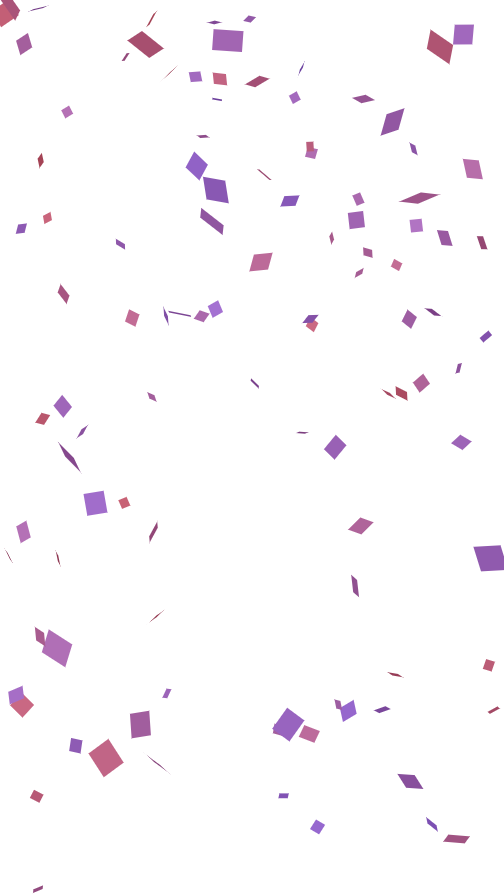
Write a Shadertoy shader that draws this pattern.

```glsl
// Confetti on white: square paper chips tumbling in space, seen as parallelograms.
// Each chip is a square foreshortened along a random axis; its colour runs from
// violet through orchid to red, and chips seen edge-on are darker.

const int   CHIPS       = 106;
const float SIDE_MIN    = 0.0105;  // chip sides, in canvas heights
const float SIDE_MAX    = 0.0335;
const float TILT_MIN    = 0.05;    // thinnest foreshortening
const float RISE        = 0.72;    // below 1 crowds chips toward the top
const float SHADOW      = 0.68;    // brightness of chips seen edge-on
const float TINT        = 0.24;    // whitening of chips facing the viewer
const uint  SEED        = 17u;
const vec3  PAPER       = vec3(1.0);
const vec3  VIOLET      = vec3(0.51, 0.27, 0.81);
const vec3  ORCHID      = vec3(0.66, 0.30, 0.64);
const vec3  RED         = vec3(0.76, 0.22, 0.31);
const float TAU         = 6.2832;

// Three independent random values in 0..1 per chip and channel
vec3 hash3(uint chip, uint channel) {
    uvec3 v = uvec3(chip, channel, SEED) * 1664525u + 1013904223u;
    v.x += v.y * v.z; v.y += v.z * v.x; v.z += v.x * v.y;
    v ^= v >> 16u;
    v.x += v.y * v.z; v.y += v.z * v.x; v.z += v.x * v.y;
    return vec3(v >> 8u) / exp2(24.0);
}

mat2 rotation(float angle) {
    float c = cos(angle), s = sin(angle);
    return mat2(c, s, -s, c);
}

// Distance to a square of given half side, spun and then flattened along an axis
float tiltedSquare(vec2 p, float halfSide, float spin, float axis, float tilt) {
    mat2 toChip = rotation(spin) * mat2(1.0 / tilt, 0.0, 0.0, 1.0) * rotation(axis);
    mat2 rows = transpose(toChip);
    vec2 edge = (abs(toChip * p) - halfSide) / vec2(length(rows[0]), length(rows[1]));
    return max(edge.x, edge.y);
}

vec3 chipColor(float hue, float light) {
    vec3 base = hue < 0.5 ? mix(VIOLET, ORCHID, hue * 2.0)
                          : mix(ORCHID, RED, hue * 2.0 - 1.0);
    return mix(base * SHADOW, mix(base, PAPER, TINT), light);
}

void mainImage(out vec4 fragColor, in vec2 fragCoord) {
    float pixel = 1.0 / iResolution.y;
    vec2 uv = fragCoord * pixel;
    float aspect = iResolution.x * pixel;
    vec3 color = PAPER;

    // Lay the chips over one another
    for (int i = 0; i < CHIPS; i++) {
        vec3 place = hash3(uint(i), 1u);
        vec3 pose  = hash3(uint(i), 2u);
        vec3 look  = hash3(uint(i), 3u);

        vec2 center = vec2(place.x * aspect, pow(place.y, RISE));
        float side = mix(SIDE_MIN, SIDE_MAX, place.z * place.z);
        float tilt = mix(TILT_MIN, 1.0, pose.z);
        float d = tiltedSquare(uv - center, 0.5 * side, pose.x * TAU, pose.y * TAU, tilt);

        float light = mix(look.y, smoothstep(0.0, 0.8, tilt), 0.6);
        float cover = clamp(0.5 - d / pixel, 0.0, 1.0);
        color = mix(color, chipColor(look.x, light), cover);
    }
    fragColor = vec4(color, 1.0);
}
```
